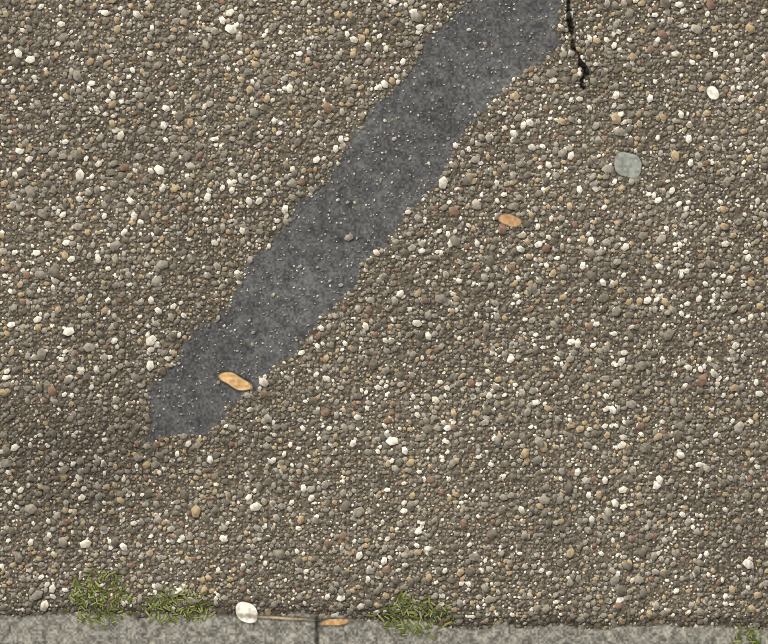
Write a Shadertoy shader that draws this texture.

```glsl
// Sunlit pebbly asphalt crossed by a diagonal tar repair, with a kerb and weeds.
// Hashed grids scatter faceted stones and grass blades; distance functions and
// value noise shape the tar, kerb, crack and loose debris.
#define STONE_DENSITY 76.0
#define STONE_SHADOW 0.38
#define MOTTLE 0.2
#define TAR_ROUGHNESS 0.04
#define KERB_HEIGHT 0.043
#define LIGHT_DIR vec2(-0.45, 0.89)
#define BINDER vec3(0.4, 0.365, 0.31)
#define TAR vec3(0.385, 0.38, 0.37)
#define CREAM vec3(0.92, 0.88, 0.8)
#define KERB vec3(0.57, 0.55, 0.5)

vec4 hash4(vec2 p) {
  vec4 q = fract(p.xyxy * vec4(.1031, .1030, .0973, .1099));
  q += dot(q, q.wzxy + 33.33);
  return fract((q.xxyz + q.yzzw) * q.zywx);
}
float noise(vec2 p) {
  vec2 i = floor(p), f = fract(p);
  f = f * f * (3. - 2. * f);
  return mix(mix(hash4(i).x, hash4(i + vec2(1, 0)).x, f.x),
             mix(hash4(i + vec2(0, 1)).x, hash4(i + 1.).x, f.x), f.y);
}
float fbm(vec2 p) {
  return .6 * noise(p) + .4 * noise(p * 2.3 + 7.);
}
mat2 turn(float a) { return mat2(cos(a), sin(a), -sin(a), cos(a)); }
float segment(vec2 p, vec2 a, vec2 b) {
  vec2 d = b - a;
  return length(p - a - d * clamp(dot(p - a, d) / dot(d, d), 0., 1.));
}
float cover(float d, float soft) { return 1. - smoothstep(-soft, soft, d); }

// Signed distance to the slanted, bent tar strip with a ragged outline
float tarDistance(vec2 p) {
  float left = .248 + .79 * (p.y - .4);
  float right = min(.335 + .94 * (p.y - .333), .598 + .7 * (p.y - .612));
  right = min(right + .6 * max(p.y - .845, 0.), .87);
  float d = max(.78 * (left - p.x), .76 * (p.x - right));
  d = max(d, max(.325 - p.y, .237 - p.x));
  return d + TAR_ROUGHNESS * (.6 * noise(p * 17.) + .4 * noise(p * 60.) - .5);
}
float facet(vec2 q, float radius, float angle) {
  q = turn(angle) * q * vec2(.85, 1.2);
  float side = 1.2566, a = atan(q.y, q.x + 1e-5);
  float flatSided = cos(floor(.5 + a / side) * side - a) * length(q);
  return mix(flatSided, length(q), .25) - radius;
}
vec3 stoneTint(vec4 h) {
  vec3 c = mix(vec3(.41, .38, .325), vec3(.64, .605, .54), h.x);
  c = mix(c, vec3(.66, .58, .45), step(.82, h.y));
  c = mix(c, vec3(.52, .42, .35), step(.95, h.y));
  return mix(c, CREAM, step(.86, h.z) * (.65 + .35 * h.w));
}

// One layer of shaded stones, each casting a small shadow
void scatterStones(inout vec3 col, vec2 p, float density, float chance, float onTar, float seed) {
  vec2 g = p * density;
  float soft = .6 * density / iResolution.y;
  for (int k = 0; k < 9; k++) {
    vec2 id = floor(g) + vec2(k % 3, k / 3) - 1.;
    vec4 h = hash4(id + seed), tint = hash4(id + seed + 91.7);
    if (h.w > chance) continue;
    vec2 centre = id + .15 + .7 * h.xy, q = g - centre;
    float tar = cover(tarDistance(centre / density), .006);
    if (h.w > chance * mix(1., onTar, tar)) continue;
    float r = mix(.21, .44, h.z) * (1. - .3 * tar), angle = 6.283 * tint.x;
    float shade = cover(facet(q + LIGHT_DIR * .17, r, angle), soft + .08);
    col *= 1. - STONE_SHADOW * shade;
    float light = .87 + .28 * clamp(dot(q, LIGHT_DIR) / r, -1., 1.);
    light += .28 * noise(g * 5. + seed);
    vec3 stone = mix(stoneTint(tint.yzwx), CREAM * .82, .4 * tar);
    col = mix(col, stone * light, cover(facet(q, r, angle), soft));
  }
}

// Grass blades rooted inside soft clumps
float weedDensity(vec2 p) {
  vec4 clumps[4] = vec4[4](vec4(.155, .066, .055, .05), vec4(.275, .057, .065, .034),
                           vec4(.64, .04, .068, .038), vec4(1.168, .008, .032, .018));
  float m = 0.;
  for (int i = 0; i < 4; i++) m = max(m, 1. - length((p - clumps[i].xy) / clumps[i].zw));
  return min(m * 2.5, 1.);
}
void growWeeds(inout vec3 col, vec2 p, float density, float seed) {
  vec2 g = p * density;
  for (int k = 0; k < 9; k++) {
    vec2 id = floor(g) + vec2(k % 3, k / 3) - 1.;
    vec4 h = hash4(id + seed);
    vec2 root = id + h.xy;
    if (h.w >= weedDensity(root / density)) continue;
    float a = 6.283 * h.z;
    float d = segment(g, root, root + .85 * vec2(cos(a), abs(sin(a)))) - .13;
    col *= 1. - .25 * cover(d - .12, .2);
    vec3 blade = mix(vec3(.35, .39, .17), vec3(.68, .7, .4), fract(h.x * 17.));
    col = mix(col, blade, cover(d, .6 * density / iResolution.y));
  }
}

// Flat debris with a soft shadow
void drop(inout vec3 col, vec2 p, vec2 at, vec2 size, float angle, vec3 tint) {
  vec2 q = turn(-angle) * (p - at);
  q.y += .15 * size.y * sin(q.x * 150.);
  float d = (length(q / size) - 1.) * size.y;
  col *= 1. - .4 * cover(d - .002, .003);
  col = mix(col, tint * (.86 + .28 * noise(p * 240.)), cover(d, .9 / iResolution.y));
}

void mainImage(out vec4 fragColor, in vec2 fragCoord) {
  vec2 p = fragCoord / iResolution.y;
  float grain = noise(p * 330.);
  // Binder and tar
  vec3 col = BINDER * (.7 + .6 * grain);
  vec3 tar = TAR * (.62 + .4 * grain + .36 * fbm(p * 70.));
  col = mix(col, tar, cover(tarDistance(p), .004));
  // Stones from fine grit to sparse pebbles
  scatterStones(col, p, STONE_DENSITY * 2.3, .85, .2, 11.);
  scatterStones(col, p, STONE_DENSITY * 1.35, .68, .05, 37.);
  scatterStones(col, p, STONE_DENSITY, .34, .05, 73.);
  scatterStones(col, p, STONE_DENSITY * .72, .07, .1, 131.);
  // Broad stains and crack
  col *= 1.04 + MOTTLE * (fbm(p * 6.) - .5);
  col *= .88 + .12 * smoothstep(0., 1.5, length((p - vec2(.08, .28)) * vec2(4, 9)));
  vec2 bent = p + vec2(.014 * noise(p * 55.) - .007, 0);
  float crack = segment(bent, vec2(.882, 1), vec2(.908, .865)) - .007 * noise(p * 70.);
  col *= 1. - .72 * cover(crack, .003);
  // Kerb, gutter and joint
  float top = KERB_HEIGHT - .018 * smoothstep(.5, .8, p.x) + .012 * noise(p * 32.) - .006;
  col *= 1. - .3 * cover(abs(p.y - top - .008) - .006, .01);
  vec3 kerb = KERB * (.6 + .45 * grain + .35 * noise(p * 130.));
  kerb *= 1. - .5 * cover(abs(p.x - .492) - .003, .003);
  col = mix(col, kerb, cover(p.y - top, .003));
  growWeeds(col, p, 85., 211.);
  growWeeds(col, p, 125., 307.);
  // Leaves and pale chips
  drop(col, p, vec2(.365, .408), vec2(.027, .01), -.38, vec3(.89, .72, .5));
  drop(col, p, vec2(.383, .049), vec2(.016, .018), .4, CREAM * 1.1);
  drop(col, p, vec2(.44, .04), vec2(.041, .002), -.06, vec3(.76, .67, .52));
  drop(col, p, vec2(.52, .034), vec2(.023, .005), .1, vec3(.84, .66, .45));
  drop(col, p, vec2(.792, .658), vec2(.018, .009), -.1, vec3(.8, .63, .45));
  drop(col, p, vec2(.975, .744), vec2(.021), .3, vec3(.63, .64, .59));
  drop(col, p, vec2(1.107, .856), vec2(.011, .009), -.6, CREAM * 1.1);
  fragColor = vec4(clamp(col, 0., 1.), 1);
}
```
